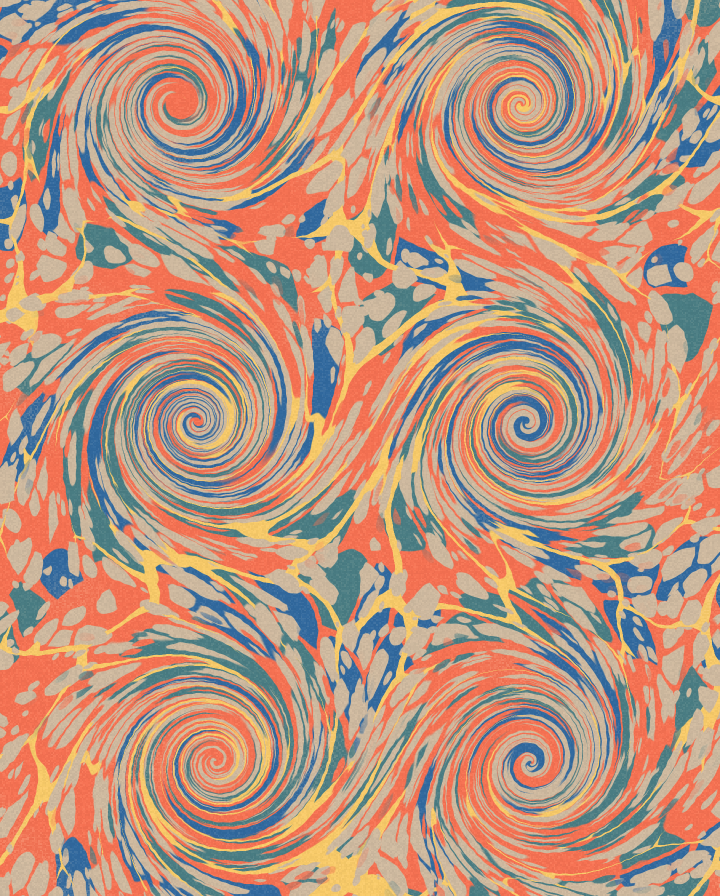
Write a Shadertoy shader that draws this pattern.

```glsl
vec2 hash2(vec2 p) {
    return fract(sin(vec2(dot(p, vec2(127.1, 311.7)), dot(p, vec2(269.5, 183.3)))) * 43758.55);
}

// Nearest distance, second distance, two random values of the nearest cell
vec4 cells(vec2 p) {
    vec2 base = floor(p);
    vec4 best = vec4(9.0, 9.0, 0.0, 0.0);
    for (int j = -1; j <= 1; j++)
    for (int i = -1; i <= 1; i++) {
        vec2 id = base + vec2(i, j);
        float d = length(id + 0.05 + 0.9 * hash2(id) - p);
        if (d < best.x) best = vec4(d, best.x, hash2(id + 57.3));
        else best.y = min(best.y, d);
    }
    return best;
}

// Rounded drop that keeps a gap to its neighbours; positive inside
float drop(vec4 cell, float radius, float gap) {
    return min(radius - cell.x, 0.5 * (cell.y - cell.x) - gap);
}

float cover(float d, float blur) {
    return smoothstep(-blur, blur, d);
}

// Two columns and three rows of combed whirls, tightest at their centres
vec2 whirl(vec2 p) {
    for (int j = 0; j < 3; j++)
    for (int i = 0; i < 2; i++) {
        float row = float(j), column = float(i);
        vec2 centre = vec2(0.24 + 0.352 * column - (0.022 - 0.016 * column) * row,
                           0.15 + 0.367 * row + 0.012 * sin(1.57 * row));
        vec2 v = p - centre;
        float strength = 17.0 + 2.0 * sin(row * 2.3 + column * 4.1);
        float a = strength * exp(-length(v) / 0.044);
        p = centre + mat2(cos(a), sin(a), -sin(a), cos(a)) * v;
    }
    return p;
}

vec3 marble(vec2 p) {
    // Slightly ragged edges where the ink meets the paper
    vec2 start = p + 0.0003 * sin(p.yx * 410.0 + 3.0 * sin(p * 170.0));
    vec2 q = whirl(start);
    float blur = 0.2 * length(fwidth(q));
    float combed = smoothstep(0.02, 0.08, length(q - start));

    // Slanted drift and wobble of the floating ink
    vec2 along = vec2(0.56, 0.83);
    q -= 0.2 * along * dot(q, along);
    q += 0.007 * sin(q.yx * 37.0 + vec2(0.0, 2.0)) + 0.003 * sin(q.yx * 97.0 + vec2(4.0, 1.0));

    // Red ground with blue and teal pools
    vec3 red = vec3(0.96, 0.43, 0.31);
    vec4 pool = cells(q * 17.0 + 3.7);
    float poolSize = pool.z < 0.64 ? 0.42 + 0.35 * pool.w : -1.0;
    vec3 poolInk = pool.z < 0.32 ? vec3(0.17, 0.40, 0.62) : vec3(0.27, 0.48, 0.51);
    vec3 col = mix(red, poolInk, cover(drop(pool, poolSize, 0.05), blur * 17.0));

    // Yellow veins that thicken at junctions and between the columns
    vec4 web = cells(q * 12.0 + 21.4);
    float wet = 0.01 + 0.06 * sin(q.x * 13.0 + q.y * 5.0) * sin(q.y * 11.0 - q.x * 6.0 + 1.0)
              + 0.11 * exp(-pow((q.x - 0.29 - 0.1 * q.y) / 0.07, 2.0))
              + 0.3 * (web.x - 0.45);
    float vein = cover(wet - (web.y - web.x), blur * 12.0);
    col = mix(col, vec3(0.97, 0.79, 0.40), vein);

    // Pale stones and beads
    vec3 pale = vec3(0.80, 0.72, 0.62);
    vec4 stone = cells(q * 35.0 + 8.1);
    float stoneSize = stone.z < 0.62 ? 0.32 + 0.34 * stone.w - 0.12 * vein : -1.0;
    col = mix(col, pale, cover(drop(stone, stoneSize, 0.06), blur * 35.0));
    vec4 bead = cells(q * 75.0 + 40.6);
    float beadSize = bead.z < 0.28 ? 0.22 + 0.3 * bead.w - 0.15 * vein : -1.0;
    col = mix(col, pale, cover(drop(bead, beadSize, 0.06), blur * 75.0));

    // Hair-thin threads of ink drawn out by the whirls
    vec4 thread = cells(q * 64.0 + 90.2);
    vec3 threadInk = thread.w < 0.6 ? red : poolInk;
    float threadSize = thread.z < 0.3 ? 0.4 : -1.0;
    return mix(col, threadInk, combed * cover(drop(thread, threadSize, 0.08), blur * 64.0));
}

void mainImage(out vec4 fragColor, in vec2 fragCoord) {
    vec2 p = fragCoord / iResolution.y;

    // Four samples for the fine combed lines
    vec3 col = vec3(0.0);
    for (int k = 0; k < 4; k++) {
        vec2 offset = vec2(k % 2, k / 2) * 0.5 - 0.25;
        col += 0.25 * marble((fragCoord + offset) / iResolution.y);
    }

    // Rubbed patches and paper grain
    float rub = sin(p.x * 17.0 + 2.0 * sin(p.y * 9.0)) * sin(p.y * 19.0 + 2.0 * sin(p.x * 11.0));
    float speck = hash2(floor(p * 560.0)).x;
    col = mix(col, vec3(0.86, 0.75, 0.63), 0.03 + 0.1 * pow(speck, 4.0) + 0.16 * smoothstep(0.6, 1.0, rub) * speck);
    col *= 0.97 + 0.06 * speck;
    fragColor = vec4(col, 1.0);
}
```
